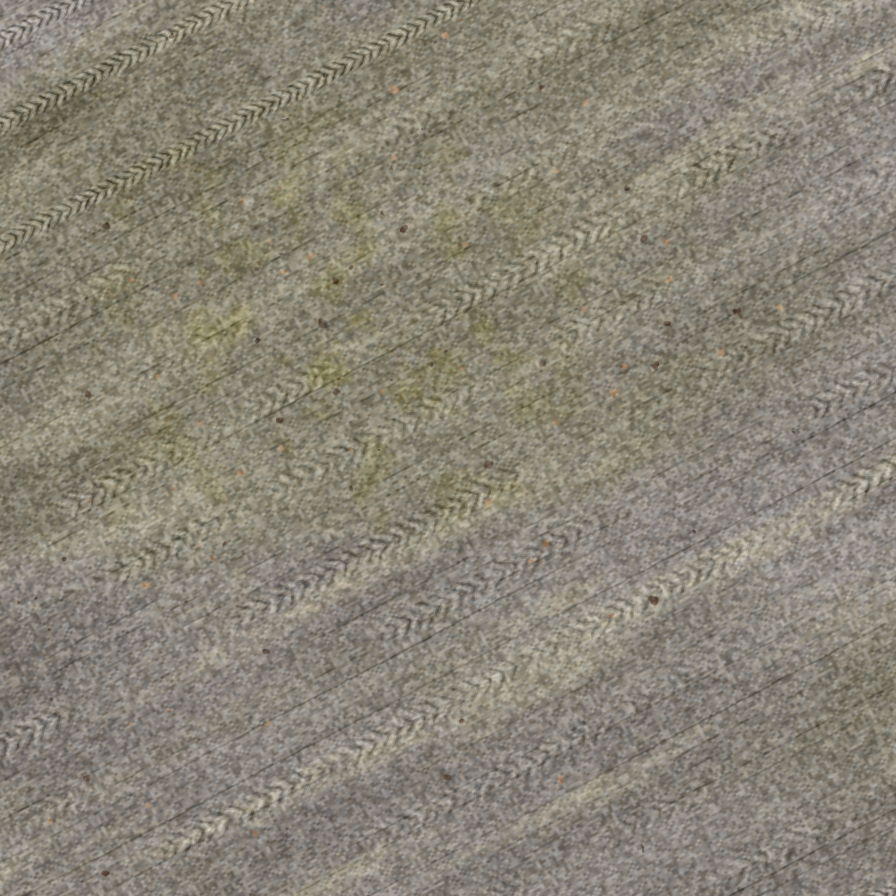
Give the GLSL for this texture, as a Shadertoy shader.

```glsl
// Bare farmland seen from above: grainy grey-brown soil crossed by slanted
// drill rows, chevron tyre tracks and pale dry streaks. Everything is layered
// from value noise in coordinates that run along and across the rows.

float hash(vec2 p) {
    vec3 q = fract(p.xyx * vec3(0.1031, 0.1030, 0.0973));
    q += dot(q, q.yzx + 33.33);
    return fract((q.x + q.y) * q.z);
}

float noise(vec2 p) {
    vec2 i = floor(p), f = fract(p);
    f = f * f * (3.0 - 2.0 * f);
    return mix(mix(hash(i), hash(i + vec2(1, 0)), f.x),
               mix(hash(i + vec2(0, 1)), hash(i + vec2(1, 1)), f.x), f.y);
}

float fbm(vec2 p) {
    float sum = 0.0, amp = 0.5;
    for (int i = 0; i < 4; i++) {
        sum += amp * noise(p);
        p = p * 2.03 + 17.1;
        amp *= 0.5;
    }
    return sum / 0.9375;
}

// Soft round patch, 1 at the centre
float patchMask(vec2 d) {
    return exp(-dot(d, d));
}

// Chevron tread marks: x = shadow, y = lit ridge, z = track band
vec3 tyreTracks(vec2 row) {
    float spacing = 0.1;
    float id = floor(row.y / spacing);
    float centre = (id + 0.5 + 0.26 * (hash(vec2(id, 4.0)) - 0.5)) * spacing;
    float d = row.y - centre + 0.004 * (noise(vec2(row.x * 5.0, id)) - 0.5);
    float heavy = max(smoothstep(0.58, 0.64, centre), 1.0 - smoothstep(-0.42, -0.36, centre));
    float halfWidth = mix(0.0145, 0.010, heavy);
    float band = 1.0 - smoothstep(halfWidth * 0.75, halfWidth * 1.1, abs(d));
    float pitch = mix(0.0165, 0.0115, heavy);
    float wobble = 0.35 * (noise(row * 130.0) - 0.5);
    float wave = sin(6.2832 * ((row.x + abs(d) * 1.05) / pitch + wobble));
    float wear = smoothstep(0.25, 0.65, noise(vec2(row.x * 9.0, id * 7.3)));
    wear *= 0.55 + 0.45 * noise(row * 90.0);
    float strength = band * mix(wear * (0.6 + 0.5 * hash(vec2(id, 9.0))), 1.15, heavy);
    return vec3(strength * smoothstep(0.25, 0.95, wave),
                strength * smoothstep(0.1, 0.95, -wave), band);
}

// Thin broken furrows left between the rows
float furrows(vec2 row) {
    float spacing = 0.0205;
    float v = row.y + 0.0025 * (noise(vec2(row.x * 6.0, row.y * 8.0)) - 0.5);
    float id = floor(v / spacing);
    float d = v - (id + 0.5 + 0.5 * (hash(vec2(id, 2.0)) - 0.5)) * spacing;
    d += 0.0012 * (noise(vec2(row.x * 90.0, id)) - 0.5);
    float line = 1.0 - smoothstep(0.0004, 0.0021, abs(d));
    float dashes = smoothstep(0.25, 0.7, noise(vec2(row.x * 55.0, id * 3.7)));
    float reach = smoothstep(0.3, 0.7, noise(vec2(row.x * 3.5, id * 5.1)));
    float deep = step(0.88, hash(vec2(id, 6.0)));
    return line * mix(dashes * reach * 0.8, 0.55 + 0.45 * reach, deep);
}

// Scattered clods: x = coverage, y = random tint
vec2 clods(vec2 p, float density) {
    vec2 cell = floor(p * 65.0);
    float seed = hash(cell + 51.0);
    vec2 centre = 0.3 + 0.4 * vec2(hash(cell + 7.0), hash(cell + 13.0));
    vec2 d = fract(p * 65.0) - centre;
    d += 0.3 * (vec2(noise(p * 190.0), noise(p * 190.0 + 40.0)) - 0.5);
    float radius = 0.12 + 0.2 * hash(cell + 29.0);
    float cover = 1.0 - smoothstep(radius * 0.6, radius * 1.3, length(d));
    return vec2(cover * step(1.0 - density, seed), hash(cell + 83.0));
}

void mainImage(out vec4 fragColor, in vec2 fragCoord) {
    vec2 p = fragCoord / iResolution.y;
    vec2 along = vec2(0.885, 0.466);
    vec2 row = vec2(dot(p, along), dot(p, vec2(-along.y, along.x)));

    // Broad soil tones, drawn out along the rows
    float tone = fbm(vec2(row.x * 2.2, row.y * 7.0) + 3.0);
    float streak = fbm(vec2(row.x * 1.6, row.y * 32.0) + 20.0);
    float growth = patchMask((p - vec2(0.38, 0.62)) * vec2(3.2, 4.0));
    float olive = smoothstep(0.3, 0.75, tone + 0.3 * growth + 0.22 * (p.y - 0.5));
    vec3 soil = mix(vec3(0.535, 0.512, 0.492), vec3(0.535, 0.517, 0.452), olive);
    soil += 0.13 * (streak - 0.5) + 0.09 * (fbm(p * 5.0 + 8.0) - 0.5);

    // Pale dry streaks with ragged edges
    float dry = smoothstep(0.56, 0.78, fbm(vec2(row.x * 3.0, row.y * 24.0) + 61.0));
    dry *= 0.35 + 0.9 * noise(row * vec2(70.0, 140.0));
    soil = mix(soil, vec3(0.69, 0.665, 0.575), 0.55 * dry);

    // Weedy growth and one damp dark patch
    float weeds = growth * smoothstep(0.5, 0.8, fbm(p * 22.0));
    soil = mix(soil, vec3(0.53, 0.51, 0.30), 0.55 * weeds);
    vec2 fromDamp = row - vec2(0.455, 0.737);
    float damp = patchMask(fromDamp * vec2(12.0, 40.0)) * (0.5 + 0.7 * fbm(p * 40.0));
    soil = mix(soil, vec3(0.37, 0.35, 0.26), 0.75 * damp);

    // Wheel marks and furrows
    vec3 tread = tyreTracks(row);
    soil += tread.z * vec3(0.012, 0.012, 0.006);
    soil += 0.08 * tread.y - vec3(0.135, 0.13, 0.125) * tread.x;
    soil -= vec3(0.12, 0.115, 0.12) * furrows(row);

    // Rusty and dark clods, densest around the weeds
    vec2 clod = clods(p, 0.006 + 0.07 * growth);
    vec3 clodColour = mix(vec3(0.34, 0.27, 0.22), vec3(0.66, 0.52, 0.39), step(0.45, clod.y));
    soil = mix(soil, clodColour, 0.75 * clod.x);

    // Fine crumb grain with a faint colour speckle
    float grain = 0.21 * (noise(row * vec2(270.0, 350.0)) - 0.5);
    grain += 0.12 * (noise(p * 150.0 + 9.0) - 0.5);
    float speckle = noise(p * 210.0 + 70.0) - 0.5;
    soil += grain + speckle * vec3(0.025, 0.0, -0.03);

    fragColor = vec4(clamp(soil, 0.0, 1.0), 1.0);
}
```
